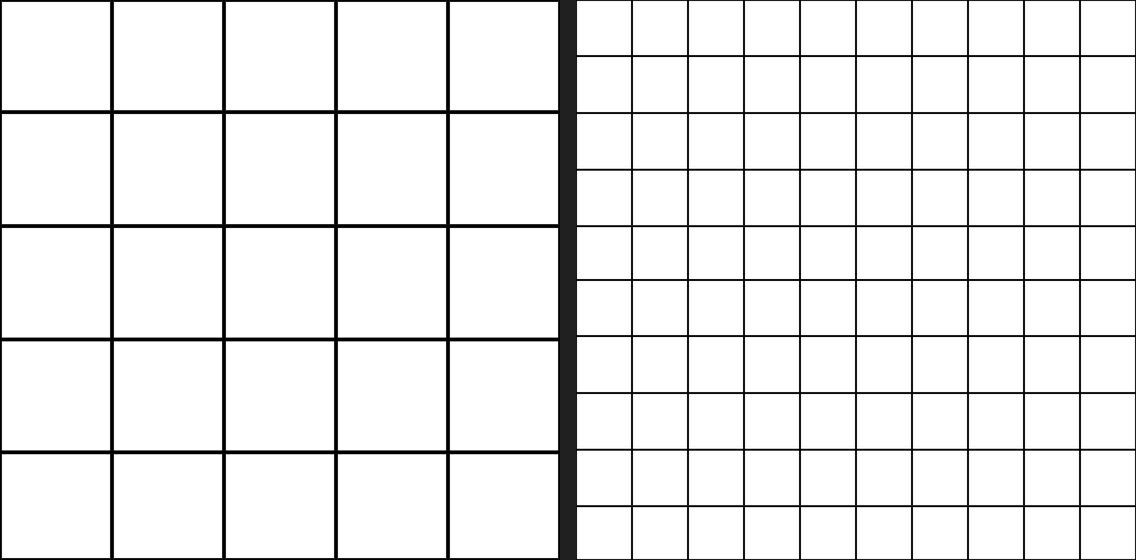
Left, the tile; right, the same tile 2 across and 2 down.
A WebGL 1 fragment shader for this pattern:

```glsl
precision highp float;
// Black square grid on white, five cells each way, with slightly uneven rows.
uniform vec2 u_resolution;

// Downward shift of each rule; the one on the wrapping edge stays put.
float rowShift(float row) {
    float k = mod(row, 5.0);
    return step(0.5, k) * (0.0082 - 0.0005 * k * k);
}

// Coverage of a rule at the given distance from its centre line.
float rule(float dist) {
    float soft = max(0.0012, 0.75 / min(u_resolution.x, u_resolution.y));
    return 1.0 - smoothstep(-soft, soft, dist - 0.0034);
}

void main() {
    vec2 uv = gl_FragCoord.xy / u_resolution;

    // Nearest rule in each direction
    vec2 nearest = floor(uv * 5.0 + 0.5);
    vec2 centre = nearest / 5.0 - vec2(0.0, rowShift(nearest.y));
    vec2 dist = abs(uv - centre);

    float ink = max(rule(dist.x), rule(dist.y));
    gl_FragColor = vec4(vec3(1.0 - ink), 1.0);
}
```
